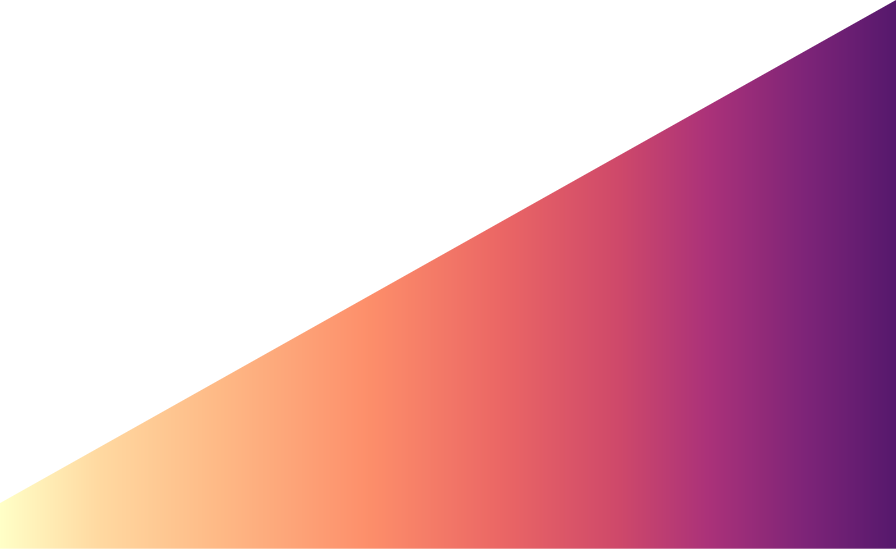
Write a Shadertoy shader that draws this background.

```glsl
// Wedge shape, in fractions of the canvas
const float EDGE_LEFT = 0.0886;
const float EDGE_RIGHT = 1.0;
const float BASE_HEIGHT = 0.006;

const vec3 PAPER = vec3(1.0);

// Ramp from pale yellow to deep violet
const int STOP_COUNT = 9;
const float STOP_AT[STOP_COUNT] = float[](
    0.0, 0.11, 0.25, 0.415, 0.56, 0.69, 0.79, 0.90, 1.0);
const vec3 STOP_COLOR[STOP_COUNT] = vec3[](
    vec3(1.0, 1.0, 0.78),
    vec3(1.0, 0.85, 0.63),
    vec3(0.995, 0.72, 0.52),
    vec3(0.99, 0.555, 0.415),
    vec3(0.92, 0.40, 0.395),
    vec3(0.81, 0.285, 0.415),
    vec3(0.67, 0.195, 0.475),
    vec3(0.49, 0.14, 0.47),
    vec3(0.335, 0.095, 0.425));

vec3 rampColor(float x) {
    vec3 color = STOP_COLOR[0];
    for (int i = 1; i < STOP_COUNT; i++) {
        float blend = clamp((x - STOP_AT[i - 1]) / (STOP_AT[i] - STOP_AT[i - 1]), 0.0, 1.0);
        color = mix(color, STOP_COLOR[i], blend);
    }
    return color;
}

// Coverage of the side where the distance is positive
float coverage(float dist, float pixel) {
    return clamp(dist / pixel + 0.5, 0.0, 1.0);
}

void mainImage(out vec4 fragColor, in vec2 fragCoord) {
    vec2 uv = fragCoord / iResolution.xy;
    float pixel = 1.0 / iResolution.y;

    // Perpendicular distance below the sloping edge, in canvas heights
    float slope = (EDGE_RIGHT - EDGE_LEFT) * iResolution.y / iResolution.x;
    float edgeDist = (mix(EDGE_LEFT, EDGE_RIGHT, uv.x) - uv.y) / sqrt(1.0 + slope * slope);

    // Wedge with a thin paper margin under its base
    float wedge = coverage(edgeDist, pixel) * coverage(uv.y - BASE_HEIGHT, pixel);
    fragColor = vec4(mix(PAPER, rampColor(uv.x), wedge), 1.0);
}
```
